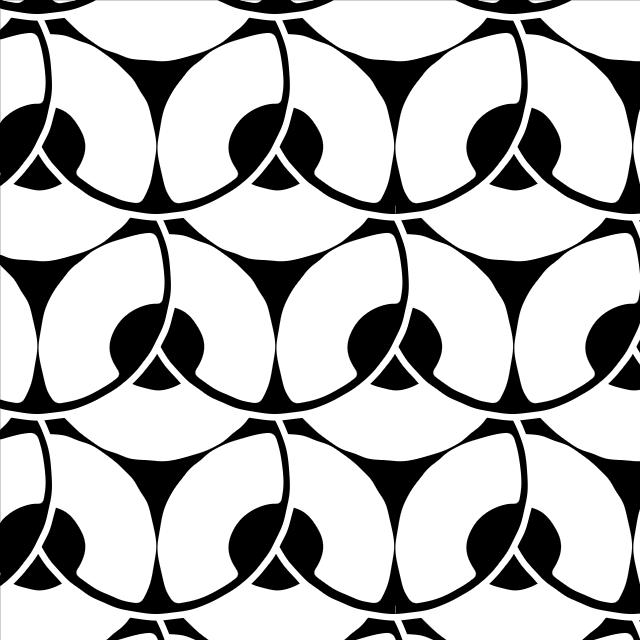
Give the GLSL for this pattern, as a WebGL 2 fragment shader.

```glsl
#version 300 es
precision highp float;
// Black and white staggered lattice of eye-like discs under overlapping scales.
// Each scale is painted over the ones below and to its right; its rim is a black
// band with a white gap outside. Layered sines give edges a slight hand-cut wobble.
uniform vec2 u_resolution;
out vec4 fragColor;

const vec2 PITCH = vec2(0.3717, 0.3125);         // repeat across, row spacing
const vec2 EYE_ORIGIN = vec2(0.4310, 0.7702);    // centre of one eye
const vec2 SCALE_ORIGIN = vec2(0.2451, 0.8737);  // centre of one scale
const vec2 DISC_RADII = vec2(0.1842, 0.1780);
const vec2 PUPIL_RADII = vec2(0.0733, 0.0671);
const float BAND_INNER = 0.1955;
const float BAND_OUTER = 0.2077;
const float GAP_OUTER = 0.2180;
const vec2 BAND_SHIFT = vec2(0.0020, 0.0010);    // thickens the band at lower left
const float CORNER_ROUNDING = 0.009;
const vec3 BLACK = vec3(0.0);
const vec3 WHITE = vec3(1.0);
const vec3 SEAM_GREY = vec3(0.53);
const vec3 EDGE_GREY = vec3(0.77);

float ellipseDistance(vec2 q, vec2 radii) {
  return (length(q / radii) - 1.0) * min(radii.x, radii.y);
}

float smoothMin(float a, float b, float k) {
  float h = max(k - abs(a - b), 0.0) / k;
  return min(a, b) - 0.25 * h * h * k;
}

float coverage(float d, float pixel) {
  return clamp(0.5 - d / pixel, 0.0, 1.0);
}

// Small uneven offset, the same in every repeat
vec2 wobble(vec2 q, float amount) {
  return amount * vec2(sin(q.y * 97.0 + 2.0 * sin(q.x * 61.0)),
                       sin(q.x * 109.0 + 2.0 * sin(q.y * 53.0)));
}

// Offset from p to a lattice point near it, with odd rows shifted half a pitch
vec2 latticeOffset(vec2 p, vec2 origin, vec2 neighbour) {
  vec2 g = (p - origin) / PITCH;
  float row = round(g.y) + neighbour.y;
  float stagger = 0.5 * mod(row, 2.0);
  float column = round(g.x - stagger) + neighbour.x;
  return (g - vec2(column + stagger, row)) * PITCH;
}

// Black ground with white discs and black pupils; negative where inked
float eyeField(vec2 p) {
  float discs = 1.0;
  float pupils = 1.0;
  for (int j = -1; j <= 1; j++) {
    for (int i = -1; i <= 1; i++) {
      vec2 q = latticeOffset(p, EYE_ORIGIN, vec2(i, j));
      q += wobble(q, 0.0007);
      discs = min(discs, ellipseDistance(q, DISC_RADII));
      pupils = min(pupils, ellipseDistance(q, PUPIL_RADII));
    }
  }
  return min(-discs, pupils);
}

// Paint scales from the lowest row up, and from right to left in each row
float scaleInk(vec2 p, float eyes, float pixel) {
  float ink = coverage(eyes, pixel);
  for (int j = -1; j <= 1; j++) {
    for (int i = 1; i >= -1; i--) {
      vec2 q = latticeOffset(p, SCALE_ORIGIN, vec2(i, j));
      q += wobble(q, 0.0004);
      float radius = length(q);
      float band = BAND_INNER - length(q - BAND_SHIFT);
      float content = smoothMin(eyes, band, CORNER_ROUNDING);
      content = max(content, radius - BAND_OUTER);
      ink = mix(ink, coverage(content, pixel), coverage(radius - GAP_OUTER, pixel));
    }
  }
  return ink;
}

// Short hairline in the black, once every two rows
float seamMark(vec2 p, float pixel) {
  float period = 2.0 * PITCH.y;
  float y = mod(p.y - 0.6725 + 0.5 * period, period) - 0.5 * period;
  float d = max(abs(p.x - 0.6178) - 0.0005, abs(y) - 0.006);
  return coverage(d, pixel);
}

void main() {
  float pixel = 1.0 / u_resolution.y;
  vec2 p = gl_FragCoord.xy * pixel;

  float ink = scaleInk(p, eyeField(p), pixel);
  vec3 color = mix(WHITE, BLACK, ink);
  color = mix(color, SEAM_GREY, seamMark(p, pixel) * ink);

  // Thin grey line along the left and top edges
  float edge = min(p.x, 1.0 - p.y) - 0.0013;
  color = mix(color, EDGE_GREY, coverage(edge, pixel) * (1.0 - ink));
  fragColor = vec4(color, 1.0);
}
```
